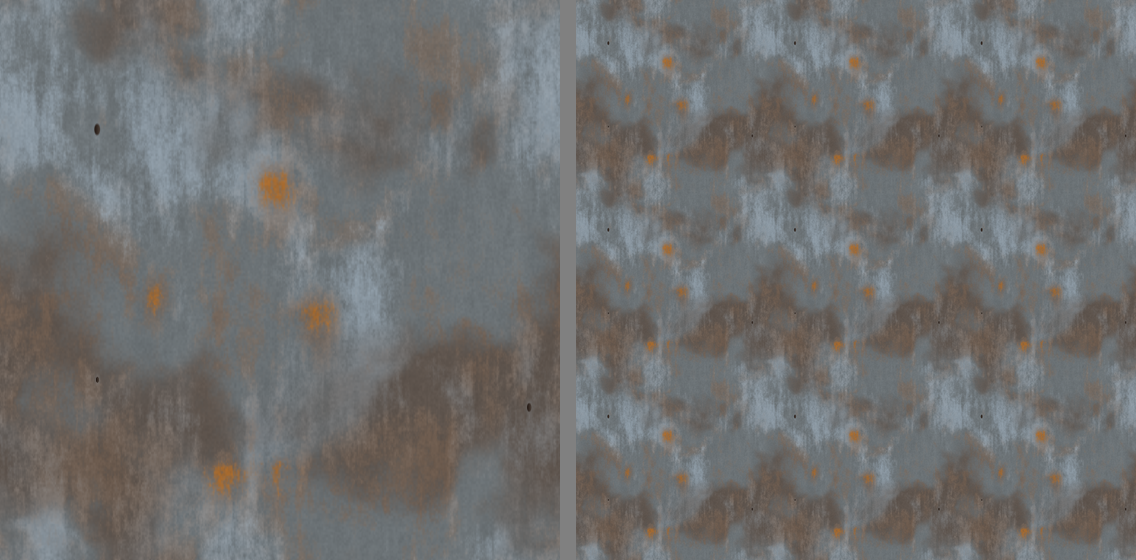
Left: one tile. Right: repeated 3 by 3.
This texture is drawn by a WebGL 1 fragment shader. Its source:

```glsl
precision highp float;
// Weathered blue-grey steel with brown stains, pale vertical wear, rust spots and pits; tiles.
uniform vec2 u_resolution;

const vec3 STEEL = vec3(0.425, 0.452, 0.466);
const vec3 BROWN = vec3(0.365, 0.318, 0.285);
const vec3 TAN = vec3(0.475, 0.375, 0.300);
const vec3 PALE = vec3(0.555, 0.610, 0.655);
const vec3 RUST = vec3(0.650, 0.400, 0.150);
const vec3 PIT = vec3(0.140, 0.100, 0.080);
const int RUST_SPOTS = 5;
const int PITS = 3;

float hash(vec2 p) {
  vec3 q = fract(p.xyx * 0.1031);
  q += dot(q, q.yzx + 33.33);
  return fract((q.x + q.y) * q.z);
}

vec2 hash2(float index, float seed) {
  return vec2(hash(vec2(index, seed)), hash(vec2(index + 31.7, seed + 5.3)));
}

// Value noise that repeats after a whole number of cells.
float noise(vec2 uv, vec2 cells, float seed) {
  vec2 p = uv * cells;
  vec2 cell = floor(p);
  vec2 f = p - cell;
  f = f * f * f * (f * (f * 6.0 - 15.0) + 10.0);
  vec2 a = mod(cell, cells) + seed;
  vec2 b = mod(cell + 1.0, cells) + seed;
  float low = mix(hash(a), hash(vec2(b.x, a.y)), f.x);
  float high = mix(hash(vec2(a.x, b.y)), hash(b), f.x);
  return mix(low, high, f.y);
}

float fbm(vec2 uv, vec2 cells, float gain, float seed) {
  float sum = 0.0;
  float total = 0.0;
  float weight = 1.0;
  for (int i = 0; i < 4; i++) {
    sum += weight * noise(uv, cells, seed + float(i) * 19.0);
    total += weight;
    weight *= gain;
    cells *= 2.0;
  }
  return sum / total;
}

// Shortest offset between two points on the repeating tile.
vec2 wrapOffset(vec2 uv, vec2 centre) {
  return fract(uv - centre + 0.5) - 0.5;
}

// Soft blob whose lower half runs down into a drip.
float dripBlob(vec2 offset, vec2 size) {
  size.y *= offset.y < 0.0 ? 1.9 : 1.0;
  vec2 q = offset / size;
  return exp(-dot(q, q));
}

float ellipseMask(vec2 offset, vec2 radius, float softness) {
  return 1.0 - smoothstep(1.0 - softness, 1.0 + softness, length(offset / radius));
}

void main() {
  vec2 uv = gl_FragCoord.xy / u_resolution;
  vec2 warp = vec2(fbm(uv, vec2(4.0), 0.5, 3.0), fbm(uv, vec2(4.0), 0.5, 47.0)) - 0.5;
  vec2 bent = uv + 0.16 * warp;

  // Broad clouds, vertical streaks and fine grain.
  float cloud = fbm(bent, vec2(4.0), 0.5, 11.0);
  float wear = fbm(bent, vec2(5.0, 4.0), 0.5, 83.0);
  float stain = fbm(bent, vec2(8.0, 7.0), 0.55, 137.0);
  float streak = fbm(uv + 0.012 * warp, vec2(40.0, 5.0), 0.8, 29.0);
  float mottle = fbm(uv, vec2(48.0, 32.0), 0.9, 61.0);
  float grain = noise(uv, vec2(250.0, 210.0), 7.0) - 0.5;
  float rough = (streak - 0.5) * 0.7 + (mottle - 0.5) * 0.7;

  // Rust spots, each beside a worn pale halo and inside a tan bleed.
  float rust = 0.0;
  float bleed = 0.0;
  float halo = 0.0;
  for (int i = 0; i < RUST_SPOTS; i++) {
    float id = float(i);
    vec2 offset = wrapOffset(uv, hash2(id, 211.0)) + 0.06 * warp;
    vec2 size = mix(vec2(0.016, 0.014), vec2(0.046, 0.030), hash2(id, 307.0));
    rust = max(rust, dripBlob(offset, size));
    bleed = max(bleed, dripBlob(offset, vec2(0.055, 0.050)));
    vec2 side = (hash2(id, 401.0) - 0.5) * 0.16;
    halo = max(halo, dripBlob(wrapOffset(offset, side), vec2(0.05, 0.08)));
  }

  float brownMask = smoothstep(0.43, 0.75, cloud + rough * 0.22);
  float tanMask = smoothstep(0.48, 0.86, stain + rough * 0.75 + bleed * 0.12);
  float paleMask = smoothstep(0.50, 0.86, wear + rough * 0.4 + halo * 0.2);
  float rustMask = smoothstep(0.25, 1.05, rust * 0.8 + rough * 1.7);

  vec3 colour = mix(STEEL, BROWN, brownMask * 0.9);
  colour = mix(colour, TAN, tanMask * 0.5);
  colour = mix(colour, PALE, paleMask * (1.0 - 0.6 * brownMask) * 0.85);
  colour = mix(colour, TAN, smoothstep(0.2, 0.9, bleed + rough * 1.5) * bleed * 0.6);
  colour = mix(colour, RUST, rustMask * smoothstep(0.05, 0.5, rust) * 0.9);
  colour *= 1.0 + 0.13 * (streak - 0.5) + 0.12 * (mottle - 0.5) + 0.06 * grain;

  // Small upright pits, dark on the left and rusty on the right.
  for (int i = 0; i < PITS; i++) {
    float id = float(i);
    vec2 offset = wrapOffset(uv, hash2(id, 503.0));
    vec2 radius = vec2(0.0060, 0.0115) * mix(0.4, 1.0, hash(vec2(id, 601.0)));
    colour = mix(colour, PALE, 0.15 * ellipseMask(offset, radius * 1.8, 0.6));
    vec3 inside = mix(PIT, BROWN, smoothstep(-radius.x, radius.x, offset.x) * 0.6);
    colour = mix(colour, inside, ellipseMask(offset, radius, 0.3));
  }

  gl_FragColor = vec4(colour, 1.0);
}
```
